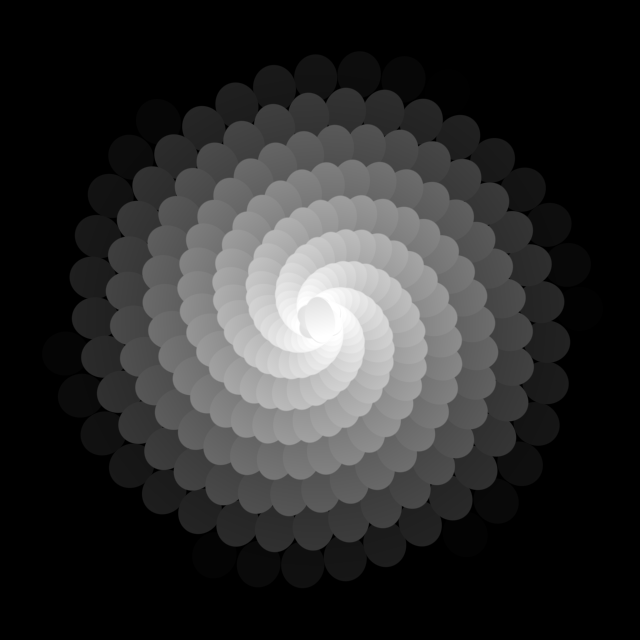
Reproduce this background procedurally as a Shadertoy shader.

```glsl
// A flower of overlapping oval petals, white at the heart and fading to black.
// Petals follow one turning sequence whose near repeats form six spiral arms;
// they are composited front to back, from the innermost petal outward.

const int PETAL_COUNT = 276;
const float TURN = radians(58.32);         // angle from one petal to the next
const float FIRST_ANGLE = radians(-78.9);
const float GROWTH = 0.001615;             // radial growth per petal
const float CORE_RADIUS = 0.0365;          // tip radius of the first petal
const float RIM_RADIUS = 0.446;            // tip radius where light runs out
const float PETAL_LENGTH = 0.0365;         // radial half axis

// Rotates p so that the given direction becomes the x axis.
vec2 alignTo(vec2 p, float angle) {
    float c = cos(angle), s = sin(angle);
    return vec2(c * p.x + s * p.y, c * p.y - s * p.x);
}

// Approximate signed distance to an ellipse, from its scaled coordinates.
float ellipseDistance(vec2 scaled, vec2 halfAxes) {
    return (length(scaled) - 1.0) * min(halfAxes.x, halfAxes.y);
}

// Petal brightness: falls with radius, and is a little darker at the base.
float petalLight(float tipRadius, float along) {
    float fade = max(1.0 - tipRadius / RIM_RADIUS, 0.0);
    return min(1.08 * fade * (0.96 + 0.07 * along), 1.0);
}

void mainImage(out vec4 fragColor, in vec2 fragCoord) {
    float canvas = min(iResolution.x, iResolution.y);
    vec2 p = (fragCoord - 0.5 * iResolution.xy) / canvas;
    float softness = 0.75 / canvas;

    float light = 0.0;
    float visible = 1.0;
    for (int i = 0; i < PETAL_COUNT; i++) {
        float n = float(i);

        // Tips grow evenly outside, and flatten out around the core.
        float tipRadius = length(vec2(n * GROWTH, CORE_RADIUS));
        float width = mix(0.023, 0.0345, n / float(PETAL_COUNT));
        vec2 halfAxes = vec2(PETAL_LENGTH, width);

        vec2 local = alignTo(p, FIRST_ANGLE + n * TURN);
        local.x -= tipRadius - PETAL_LENGTH;
        vec2 scaled = local / halfAxes;

        // Add only what the petals in front leave uncovered.
        float d = ellipseDistance(scaled, halfAxes);
        float cover = 1.0 - smoothstep(-softness, softness, d);
        light += visible * cover * petalLight(tipRadius, scaled.x);
        visible *= 1.0 - cover;
        if (visible < 0.004) break;
    }

    fragColor = vec4(vec3(light), 1.0);
}
```
